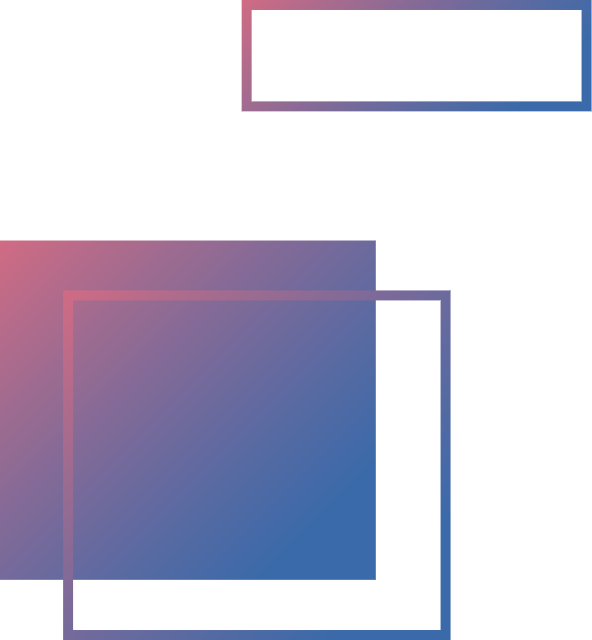
This background is drawn by a Shadertoy shader. Its source:

```glsl
// Flat geometric background: one filled rectangle and two rectangular frames
// on white, each shaded by its own diagonal pink-to-blue gradient.
// Shapes are box distance functions, measured in canvas heights from the top left.

const vec3 PAPER = vec3(1.0);
const vec3 PINK = vec3(0.82, 0.42, 0.515);
const vec3 BLUE = vec3(0.23, 0.415, 0.665);

// Boxes as left, top, right, bottom
const vec4 PANEL = vec4(0.0, 0.3758, 0.5872, 0.9060);
const vec4 LOW_FRAME = vec4(0.0986, 0.4538, 0.7040, 1.0);
const vec4 TOP_FRAME = vec4(0.3776, 0.0, 0.9243, 0.1740);
const float BORDER = 0.0156;

// Gradient slope and its slight easing towards blue
const float RAMP_SLOPE = 1.42;
const float RAMP_EASE = 0.272;

// Signed distance to a box, negative inside
float boxDistance(vec2 p, vec4 box) {
    vec2 d = abs(p - 0.5 * (box.xy + box.zw)) - 0.5 * (box.zw - box.xy);
    return length(max(d, 0.0)) + min(max(d.x, d.y), 0.0);
}

// Band of the given width just inside the box edge
float frameDistance(vec2 p, vec4 box, float width) {
    vec4 hole = box + vec4(width, width, -width, -width);
    return max(boxDistance(p, box), -boxDistance(p, hole));
}

// Diagonal gradient from the top left corner to the bottom right one
vec3 diagonalRamp(vec2 p, vec4 box) {
    vec2 size = box.zw - box.xy;
    vec2 offset = p - box.xy;
    float s = clamp((offset.x + offset.y) / (size.x + size.y), 0.0, 1.0);
    return mix(PINK, BLUE, clamp(s * (RAMP_SLOPE - RAMP_EASE * s), 0.0, 1.0));
}

// Coverage of a shape over one pixel
float coverage(float d, float pixel) {
    return clamp(0.5 - d / pixel, 0.0, 1.0);
}

void mainImage(out vec4 fragColor, in vec2 fragCoord) {
    float pixel = 1.0 / iResolution.y;
    vec2 p = vec2(fragCoord.x, iResolution.y - fragCoord.y) * pixel;

    // Filled panel below, frames on top
    vec3 color = PAPER;
    color = mix(color, diagonalRamp(p, PANEL), coverage(boxDistance(p, PANEL), pixel));
    color = mix(color, diagonalRamp(p, LOW_FRAME),
                coverage(frameDistance(p, LOW_FRAME, BORDER), pixel));
    color = mix(color, diagonalRamp(p, TOP_FRAME),
                coverage(frameDistance(p, TOP_FRAME, BORDER), pixel));

    fragColor = vec4(color, 1.0);
}
```
